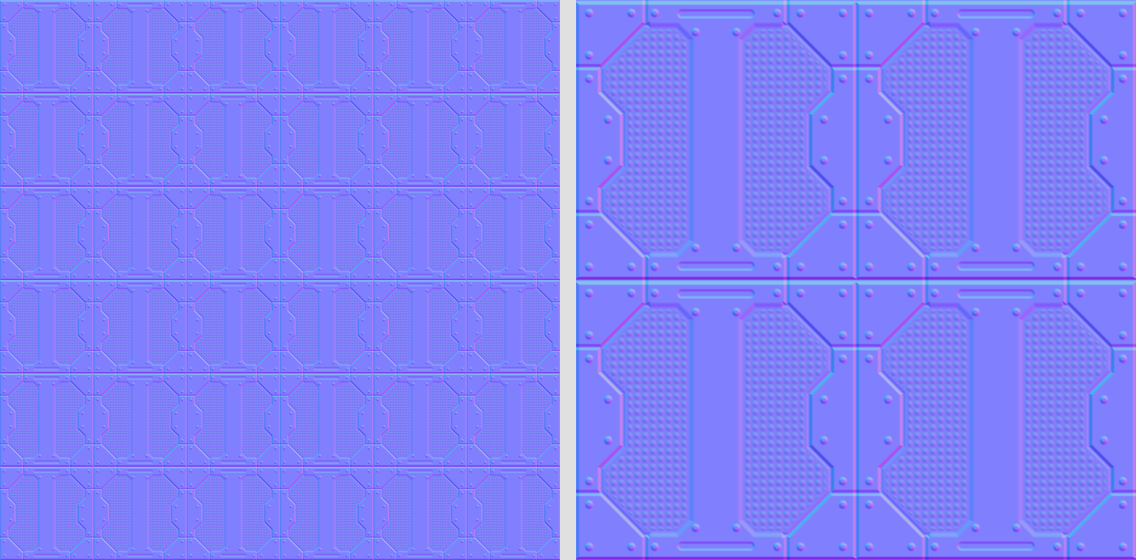
Left: the whole. Right: its middle third, enlarged.
A WebGL 1 fragment shader for this texture map:

```glsl
precision highp float;
// Tangent-space normal map of riveted metal wall plates with recessed mesh panels.
// Each tile is folded about its centre, a height field is built from distance
// functions, and its slope across about one pixel gives the encoded normal.

uniform vec2 u_resolution;

#define TILES 6.0          // repeats across and down
#define UNITS 192.0        // grid units along one tile
#define PANEL_DEPTH 0.85   // recess of the mesh panels
#define GROOVE_DEPTH 0.85  // cuts between plates
#define GROOVE_WIDTH 2.4
#define ROW_SEAM_DEPTH 1.6 // horizontal tile joints
#define COL_SEAM_DEPTH 0.95 // vertical tile joints
#define RIVET_RADIUS 3.3
#define RIVET_HEIGHT 0.85
#define SLOT_DEPTH 0.65
#define MESH_PITCH 5.4
#define MESH_HEIGHT 0.42

const float TAU = 6.2831853;
const float DIAG = 0.7071068;

// Folds all four quadrants of a tile together: 0 at its centre, 96 at its edge
vec2 foldTile(vec2 p) {
  return abs(fract(p / UNITS) - 0.5) * UNITS;
}

// Chamfered panel with a side plate cut out of its outer edge; negative inside
float panelDistance(vec2 q) {
  float box = max(max(16.5 - q.x, q.x - 79.0), q.y - 79.0);
  float outerCorner = (q.x + q.y - 128.5) * DIAG;
  float innerCorner = (q.y - q.x - 52.7) * DIAG;
  float sidePlate = min(q.x - 64.0, (q.x - q.y - 46.0) * DIAG);
  return max(max(box, sidePlate), max(outerCorner, innerCorner));
}

// Cross-section of a cut: 1 on its centre line, 0 beyond its width
float groove(float d) {
  return 1.0 - smoothstep(0.0, GROOVE_WIDTH, abs(d));
}

// Nearest cut: plate outline plus short seams running to the tile edge
float plateSeamDistance(vec2 q, float panel) {
  float outline = max(abs(panel), 47.0 - q.x);
  float sideSeam = max(abs(q.y - 50.0), 79.0 - q.x);
  float topSeam = max(abs(q.x - 48.5), 79.0 - q.y);
  return min(outline, min(sideSeam, topSeam));
}

// Joints between tiles; the row joint has a steep upper and a gentle lower side
float tileSeams(vec2 p) {
  vec2 d = (fract(p / UNITS + 0.5) - 0.5) * UNITS;
  float row = groove(d.y * (d.y < 0.0 ? 0.65 : 1.0));
  return max(COL_SEAM_DEPTH * groove(d.x), ROW_SEAM_DEPTH * row);
}

// Rivets, also mirrored over the diagonal and in pairs over the side seam
float rivets(vec2 q) {
  vec2 m = vec2(max(q.x, q.y), min(q.x, q.y));
  float corner = length(m - vec2(87.0));
  float seamPair = length(vec2(m.x - 87.0, abs(m.y - 50.0) - 8.0));
  float middle = length(m - vec2(74.0, 14.0));
  float r = min(corner, min(seamPair, middle));
  return 1.0 - smoothstep(0.8, RIVET_RADIUS, r);
}

// Long rounded slot at the top and bottom of the centre column
float slot(vec2 q) {
  vec2 d = vec2(max(q.x - 23.5, 0.0), q.y - 86.5);
  return 1.0 - smoothstep(1.3, 3.5, length(d));
}

// Rows of fine dots, faded out when a pixel is too coarse to show them
float mesh(vec2 q, float pixel) {
  vec2 wave = 0.5 + 0.5 * cos(q * TAU / MESH_PITCH);
  float visible = 1.0 - smoothstep(0.3, 0.9, pixel / MESH_PITCH);
  return wave.x * wave.y * visible;
}

float surfaceHeight(vec2 p, float pixel) {
  vec2 q = foldTile(p);
  float panel = panelDistance(q);
  float h = -PANEL_DEPTH * (1.0 - smoothstep(-2.4, 1.8, panel));
  h -= GROOVE_DEPTH * groove(plateSeamDistance(q, panel));
  h -= tileSeams(p);
  h -= SLOT_DEPTH * slot(q);
  h += RIVET_HEIGHT * rivets(q);
  float inside = 1.0 - smoothstep(-5.0, -3.0, panel);
  return h + MESH_HEIGHT * inside * mesh(q, pixel);
}

void main() {
  float scale = TILES * UNITS / min(u_resolution.x, u_resolution.y);
  vec2 p = gl_FragCoord.xy * scale;
  float span = max(1.35 * scale, 0.7);
  vec2 e = vec2(0.5 * span, 0.0);

  // Slope averaged over slightly more than one pixel
  vec2 slope = vec2(
    surfaceHeight(p + e.xy, scale) - surfaceHeight(p - e.xy, scale),
    surfaceHeight(p + e.yx, scale) - surfaceHeight(p - e.yx, scale)) / span;
  vec3 normal = normalize(vec3(-slope, 1.0));

  // Unresolved mesh shortens the averaged normal a little
  float inside = 1.0 - smoothstep(-4.0, -2.0, panelDistance(foldTile(p)));
  normal *= 1.0 - 0.06 * inside;
  gl_FragColor = vec4(normal * 0.5 + 0.5, 1.0);
}
```
